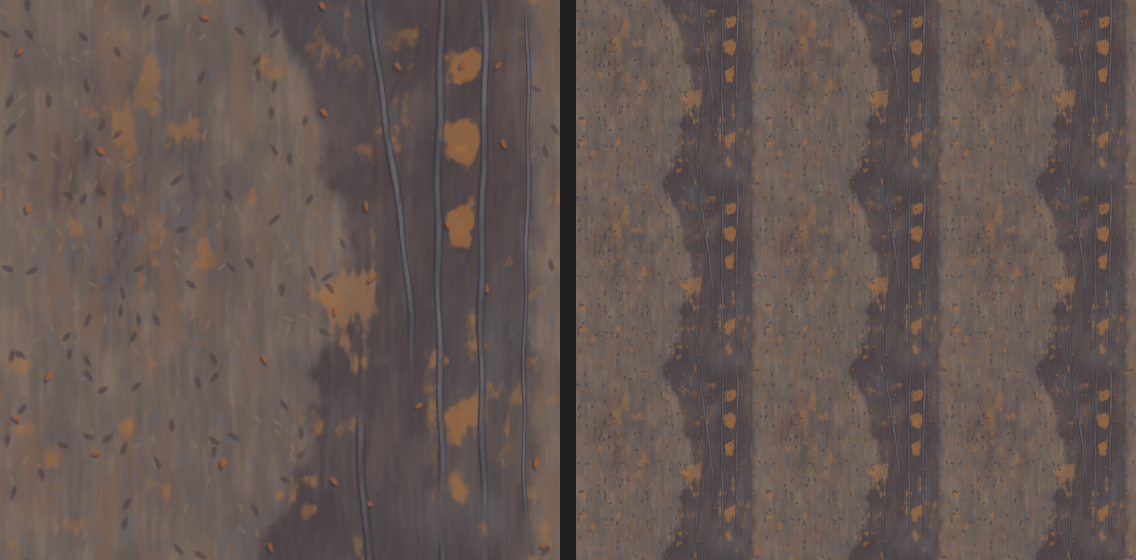
Left: one tile. Right: repeated 3 by 3.
Give the GLSL for this texture, as a WebGL 1 fragment shader.

```glsl
precision highp float;
// Weathered wooden plank: fine upright grain, a dark worn band with grooves, rusty stains and chips.
uniform vec2 u_resolution;

const float TAU = 6.2831853;
const vec3 DARK_WOOD = vec3(0.295, 0.255, 0.265);
const vec3 GREY_WOOD = vec3(0.395, 0.350, 0.335);
const vec3 PALE_WOOD = vec3(0.505, 0.432, 0.380);
const vec3 WARM_WOOD = vec3(0.470, 0.365, 0.305);
const vec3 OCHRE = vec3(0.620, 0.425, 0.255);
const vec3 RUST = vec3(0.640, 0.370, 0.215);
const vec3 SLATE = vec3(0.385, 0.395, 0.425);
const vec3 CRACK = vec3(0.205, 0.190, 0.220);
const float GRAIN_CONTRAST = 0.42;
const float MOTTLE_CONTRAST = 0.75;
const float WARP = 0.016;
const float GROOVE_WIDTH = 0.0062;
const float GROOVE_GAP = 0.077;

float hash(vec2 p) {
  vec3 q = fract(vec3(p.xyx) * 0.1031);
  q += dot(q, q.yzx + 33.33);
  return fract((q.x + q.y) * q.z);
}

// Value noise with n cells per tile, wrapping at the edges
float noise(vec2 uv, vec2 n, float seed) {
  vec2 p = uv * n, i = floor(p), f = fract(p);
  f = f * f * (3.0 - 2.0 * f);
  vec2 a = mod(i, n) + seed, b = mod(i + 1.0, n) + seed;
  return mix(mix(hash(a), hash(vec2(b.x, a.y)), f.x),
             mix(hash(vec2(a.x, b.y)), hash(b), f.x), f.y);
}

float fbm(vec2 uv, vec2 n, float seed) {
  float sum = 0.0, amp = 0.53;
  for (int k = 0; k < 4; k++) {
    sum += amp * noise(uv, n, seed);
    n *= 2.0;
    seed += 17.0;
    amp *= 0.5;
  }
  return sum;
}

// Wrapping cellular noise: offset to the nearest point (in tile units) and its random id
vec3 cellular(vec2 uv, vec2 n, float seed) {
  vec2 p = uv * n, base = floor(p);
  vec3 nearest = vec3(9.0);
  for (int j = -1; j <= 1; j++) {
    for (int i = -1; i <= 1; i++) {
      vec2 cell = base + vec2(i, j), id = mod(cell, n) + seed;
      vec2 d = p - cell - 0.15 - 0.7 * vec2(hash(id), hash(id + 51.0));
      if (dot(d, d) < dot(nearest.xy, nearest.xy)) nearest = vec3(d, hash(id + 97.0));
    }
  }
  return vec3(nearest.xy / n, nearest.z);
}

// Soft oval that wraps around the tile
float oval(vec2 uv, vec2 centre, vec2 size) {
  vec2 d = (fract(uv - centre + 0.5) - 0.5) / size;
  return exp(-dot(d, d));
}

// Chip-shaped mask, upright or tilted at random; rarity is the share of empty cells
float chips(vec2 uv, vec2 n, float seed, float rarity, vec2 size) {
  vec3 c = cellular(uv, n, seed);
  float tilt = (fract(c.z * 91.7) - 0.5) * 2.4;
  vec2 d = mat2(cos(tilt), sin(tilt), -sin(tilt), cos(tilt)) * c.xy / size;
  return step(rarity, c.z) * (1.0 - smoothstep(0.45, 1.15, length(d)));
}

void main() {
  vec2 uv = gl_FragCoord.xy / u_resolution;
  float mottle = fbm(uv, vec2(26.0, 15.0), 3.0) - 0.5;
  float blotch = fbm(uv, vec2(6.0, 5.0), 40.0) - 0.5;
  vec2 bent = uv + WARP * vec2(blotch + 0.6 * mottle, mottle);

  // Worn band, bruised area and upright grain
  float edge = 0.55 - 0.045 * cos(TAU * uv.y) + 0.13 * blotch + 0.06 * mottle;
  float band = smoothstep(edge - 0.015, edge + 0.03, uv.x)
             * (1.0 - smoothstep(0.935, 0.972, uv.x + 0.05 * mottle));
  float bruise = oval(uv, vec2(0.25, 0.64), vec2(0.17, 0.27));
  float grain = 0.45 * noise(bent, vec2(120.0, 12.0), 5.0) + 0.3 * noise(bent, vec2(64.0, 7.0), 9.0)
              + 0.25 * noise(bent, vec2(190.0, 46.0), 13.0) - 0.5;
  float tone = 0.64 + GRAIN_CONTRAST * grain * (1.0 - 0.45 * band) + 0.45 * blotch;
  tone += MOTTLE_CONTRAST * mottle * (0.5 + 0.8 * bruise) * (1.0 - 0.4 * band);
  tone -= 0.46 * band + 0.20 * bruise;
  tone = clamp(tone, 0.0, 1.0);
  vec3 color = mix(DARK_WOOD, GREY_WOOD, smoothstep(0.0, 0.5, tone));
  color = mix(color, PALE_WOOD, smoothstep(0.42, 1.0, tone));
  float warmth = noise(bent, vec2(72.0, 9.0), 61.0) * 0.6 + noise(uv, vec2(9.0, 7.0), 67.0) * 0.4;
  color = mix(color, WARM_WOOD, 0.6 * smoothstep(0.5, 0.8, warmth) * (1.0 - 0.75 * band));

  // Bluish strokes and grey haze
  float stroke = smoothstep(0.72, 0.92, noise(bent, vec2(100.0, 28.0), 71.0));
  color = mix(color, SLATE, 0.4 * stroke * (1.0 - 0.6 * band));
  float haze = oval(uv, vec2(0.86, 0.38), vec2(0.07, 0.12)) + oval(uv, vec2(0.82, 0.07), vec2(0.12, 0.06))
             + oval(uv, vec2(0.60, 0.96), vec2(0.09, 0.09));
  color = mix(color, SLATE, 0.42 * haze * (0.8 + mottle));

  // Ochre stains: a ladder of patches between the grooves and one broad scrape
  float ladder = oval(vec2(uv.x, 0.0), vec2(0.828, 0.0), vec2(0.037, 1.0))
               * (0.55 + 0.45 * cos(TAU * 7.0 * uv.y + 1.5 * sin(TAU * uv.y)));
  float scrape = oval(uv, vec2(0.635, 0.47), vec2(0.052, 0.12));
  float rough = fbm(bent, vec2(22.0, 17.0), 83.0) - 0.5;
  float stain = smoothstep(0.48, 0.78, ladder + 1.9 * rough + 0.8 * blotch);
  color = mix(color, OCHRE, 0.72 * stain * smoothstep(0.1, 0.4, ladder));
  color = mix(color, mix(PALE_WOOD, OCHRE, 0.55), 0.72 * smoothstep(0.4, 0.8, scrape + 1.6 * rough + 0.7 * grain));
  color = mix(color, OCHRE, 0.5 * smoothstep(0.19, 0.33, rough + 0.15 * bruise));

  // Chips with a shadow beside them
  vec2 shade = vec2(0.003, 0.004);
  color = mix(color, CRACK, 0.5 * chips(bent + shade, vec2(13.0), 7.0, 0.84, vec2(0.006, 0.011)));
  color = mix(color, RUST, 0.75 * chips(bent, vec2(13.0), 7.0, 0.84, vec2(0.005, 0.010)));
  color = mix(color, PALE_WOOD, 0.55 * chips(bent, vec2(34.0, 26.0), 23.0, 0.80, vec2(0.004, 0.012)) * (1.0 - band));
  color = mix(color, DARK_WOOD, 0.65 * chips(bent, vec2(30.0, 24.0), 29.0, 0.78, vec2(0.006, 0.014)) * (1.0 - band));

  // Long grooves: the first drifts sideways, each fades out at its ends
  for (int k = 0; k < 4; k++) {
    float fk = float(k), first = 1.0 - step(0.5, fk);
    float run = fract(0.28 - 0.19 * min(fk, 1.0) - 0.03 * fk - uv.y);
    float centre = mix(0.708 + GROOVE_GAP * fk, mix(0.637, 0.732, smoothstep(0.0, 0.9, run)), first);
    centre += 0.004 * sin(TAU * uv.y + fk) + 0.0015 * sin(TAU * 5.0 * uv.y + 2.0 * fk);
    float fade = smoothstep(0.0, 0.06, run) * (1.0 - smoothstep(0.84, 1.0, run));
    float width = GROOVE_WIDTH * (0.75 + 0.5 * noise(uv, vec2(3.0, 9.0), fk)) * (1.0 - 0.45 * step(2.5, fk));
    float d = (uv.x - centre) / width;
    float body = 1.0 - smoothstep(0.65, 1.15, abs(d));
    float lip = exp(-9.0 * (d + 0.75) * (d + 0.75)) + 0.6 * exp(-9.0 * (d - 1.0) * (d - 1.0));
    color = mix(color, SLATE * (0.92 + 0.5 * grain), 0.8 * body * fade);
    color = mix(color, CRACK, 0.7 * lip * fade);
  }
  gl_FragColor = vec4(color, 1.0);
}
```
